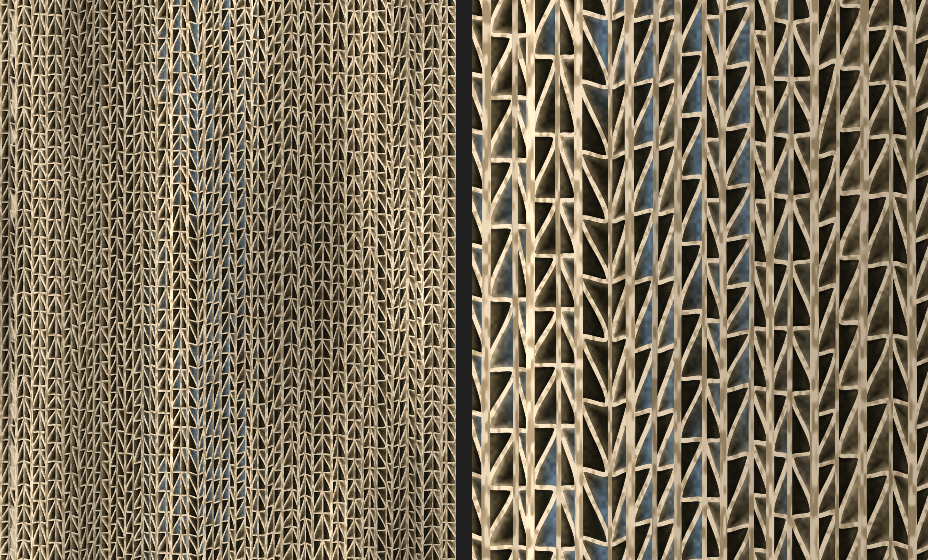
Left: the whole. Right: its middle third, enlarged.
Reproduce this texture procedurally as a WebGL 2 fragment shader.

```glsl
#version 300 es
precision highp float;
// Edge-on stack of corrugated cardboard: thick and thin upright liners in turn,
// with a hooked fluted sheet in each gap. Gap edges come from jittered columns,
// flutes from an implicit skewed wave; cool light shows through middle gaps.
uniform vec2 u_resolution;
out vec4 outColor;

const float COLUMNS = 58.0;
const vec3 CREAM = vec3(0.90, 0.82, 0.70);
const vec3 KRAFT = vec3(0.68, 0.59, 0.45);
const vec3 WALL = vec3(0.58, 0.51, 0.40);
const vec3 UMBER = vec3(0.29, 0.25, 0.17);
const vec3 SHADOW = vec3(0.10, 0.09, 0.055);
const vec3 COOL = vec3(0.34, 0.42, 0.48);

float hash(vec2 p) {
  vec3 q = fract(vec3(p.xyx) * 0.1031);
  q += dot(q, q.yzx + 33.33);
  return fract((q.x + q.y) * q.z);
}

float noise(vec2 p) {
  vec2 cell = floor(p), f = fract(p);
  f = f * f * (3.0 - 2.0 * f);
  float low = mix(hash(cell), hash(cell + vec2(1, 0)), f.x);
  float high = mix(hash(cell + vec2(0, 1)), hash(cell + vec2(1, 1)), f.x);
  return mix(low, high, f.y);
}

// Horizontal place of liner i at height y, in units of the column pitch.
float linerPlace(float i, float y) {
  float jitter = 0.44 * (hash(vec2(i, 7.0)) - 0.5);
  return i + jitter + 0.16 * (noise(vec2(i * 3.7, y * 5.0)) - 0.5);
}

// Flute phase at q (x from -1 to 1 across the gap, y in canvas heights).
float flutePhase(vec2 q, float id, float count, float flip) {
  float drift = 0.8 * noise(vec2(id * 5.3, q.y * 9.0));
  float lean = mix(-0.20, -0.11, hash(vec2(id, 3.0)));
  return q.y * count + hash(vec2(id, 11.0)) + drift + lean * flip * q.x;
}

// Long S-shaped sweep one way, then a short hook back.
float skewedWave(float phase) {
  float t = fract(phase), sweep = 0.68;
  float rise = clamp(t / sweep, 0.0, 1.0);
  float bow = mix(smoothstep(0.0, 1.0, rise), rise * rise, 0.25);
  return t < sweep ? 2.0 * bow - 1.0 : 1.0 - 2.0 * smoothstep(sweep, 1.0, t);
}

float fluteField(vec2 q, float id, float count, float flip) {
  float phase = flutePhase(q, id, count, flip);
  float reach = 0.74 + 0.2 * noise(vec2(id * 2.3, q.y * count));
  return q.x - flip * reach * skewedWave(phase);
}

// Signed distance to the flute, from the field and its slope.
float fluteDistance(vec2 q, float id, float count, float flip, float halfGap) {
  float stepY = 0.0004, stepX = stepY / halfGap;
  float f = fluteField(q, id, count, flip);
  float fx = fluteField(q + vec2(stepX, 0), id, count, flip) - f;
  float fy = fluteField(q + vec2(0, stepY), id, count, flip) - f;
  return f * stepY / max(length(vec2(fx, fy)), 0.0001);
}

float stroke(float dist, float halfWidth, float soft) {
  return 1.0 - smoothstep(-soft, soft, abs(dist) - halfWidth);
}

// Brightness of the walls seen inside a gap.
float wallLight(float side, float across, float viewX, float tone) {
  float seen = 0.25 + 0.8 * abs(viewX);
  float facing = smoothstep(-0.7, 1.0, across * sign(viewX));
  float curl = exp(-2.4 * abs(side)) * smoothstep(-0.15, 0.3, side);
  return clamp((seen * facing + 0.85 * curl) * mix(0.25, 1.6, tone), 0.0, 1.0);
}

vec3 gapColor(float light, float cool, float grain) {
  vec3 c = mix(SHADOW, UMBER, smoothstep(0.03, 0.36, light));
  c = mix(c, WALL, smoothstep(0.3, 0.8, light));
  return mix(c, COOL, cool) * (0.78 + 0.44 * grain);
}

void main() {
  vec2 p = gl_FragCoord.xy / u_resolution.y;
  float aspect = u_resolution.x / u_resolution.y;
  float pitch = aspect / COLUMNS, soft = 0.45 / u_resolution.y;
  float across = p.x / aspect;

  // Find the gap and its two liners.
  float column = p.x / pitch, id = floor(column);
  if (column < linerPlace(id, p.y)) id -= 1.0;
  else if (column > linerPlace(id + 1.0, p.y)) id += 1.0;
  float left = linerPlace(id, p.y) * pitch;
  float right = linerPlace(id + 1.0, p.y) * pitch;
  float halfGap = 0.5 * (right - left);
  vec2 q = vec2((p.x - left) / halfGap - 1.0, p.y);

  // Most pairs of gaps share a phase and mirror each other about a thin liner.
  float pair = floor(id * 0.5), parity = mod(id, 2.0);
  float fluteId = hash(vec2(pair, 37.0)) < 0.6 ? pair * 2.0 : id;
  float count = floor(mix(25.0, 31.0, hash(vec2(fluteId, 41.0))));
  float flip = hash(vec2(id, 19.0)) < 0.8 ? 1.0 - 2.0 * parity : 2.0 * parity - 1.0;
  float d = fluteDistance(q, fluteId, count, flip, halfGap);
  float grain = noise(p * vec2(480.0, 400.0));

  // Slow changes of light over the stack and from gap to gap.
  float broad = noise(vec2(across * 11.0, p.y * 2.0) + 4.0);
  float tone = 0.35 * broad + 0.4 * hash(vec2(id, 31.0)) + 0.25 * parity;

  // Deep interior with streaks of cool light near the middle.
  float band = smoothstep(0.29, 0.36, across) * (1.0 - smoothstep(0.52, 0.60, across));
  float patches = noise(vec2(id * 4.1, p.y * 9.0));
  float glow = smoothstep(-0.6, 0.7, q.x) * smoothstep(-0.3, 0.4, d / halfGap + 0.2);
  float cool = 0.95 * band * smoothstep(0.25, 0.65, patches) * glow;
  float light = wallLight(d / halfGap, q.x, across - 0.46, tone);
  vec3 color = gapColor(light, cool, grain);

  // Cut edge of the flute with its shadow, then of the nearest liner.
  color *= 1.0 - 0.35 * stroke(d + 0.0022, 0.001, 0.0015);
  float flute = stroke(d, 0.0011 + 0.0005 * noise(p * 60.0), soft);
  color = mix(color, mix(KRAFT, CREAM, smoothstep(0.0, 0.6, grain)), flute);
  float liner = q.x < 0.0 ? id : id + 1.0;
  float thin = mod(liner, 2.0);
  float edge = min(p.x - left, right - p.x);
  float thick = mix(0.0022, 0.0011, thin) + 0.0007 * hash(vec2(liner, 23.0));
  float fibre = noise(vec2(liner * 9.0 + p.x * 550.0, p.y * 160.0));
  vec3 paper = mix(KRAFT * 0.95, CREAM, smoothstep(0.25, 0.75, fibre));
  paper *= mix(0.84, 1.06, hash(vec2(liner, 29.0))) * mix(1.0, 0.92, thin);
  color = mix(color, paper, stroke(edge, thick, soft));
  color *= mix(0.80, 1.18, broad);

  // Pale crushed strip near the left side.
  float strip = stroke(across - 0.03, 0.006, 0.003);
  float crushed = strip * smoothstep(0.4, 0.65, noise(p * vec2(160.0, 45.0)));
  color = mix(color, CREAM * 1.03, 0.8 * crushed);
  outColor = vec4(color, 1.0);
}
```
